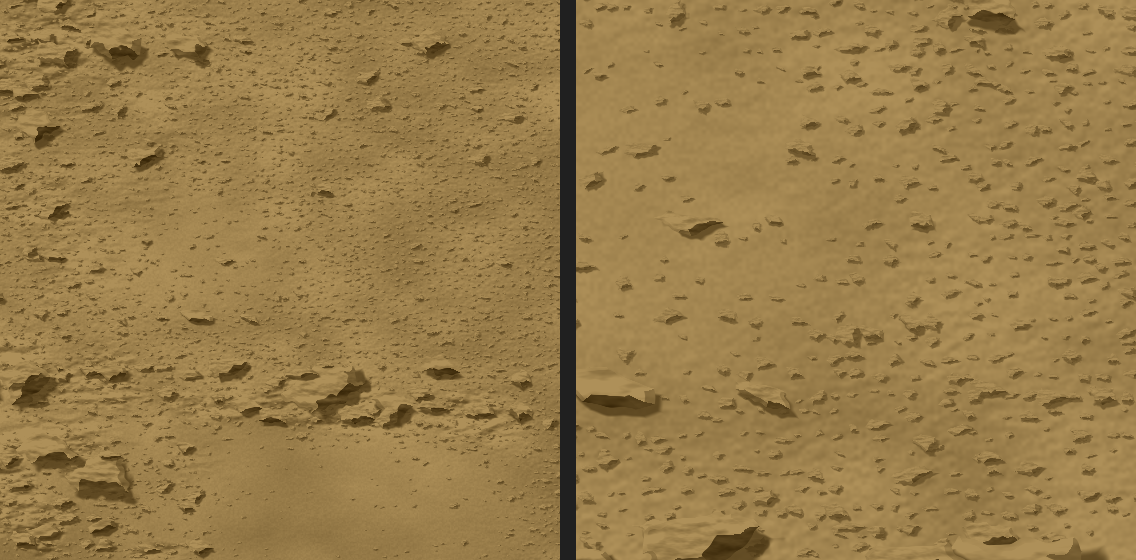
Left, the full canvas; right, a detail of the centre.
Reproduce this texture procedurally as a Shadertoy shader.

```glsl
float hash(vec2 p) {
    vec3 q = fract(p.xyx * vec3(.1031, .1030, .0973));
    q += dot(q, q.yzx + 33.33);
    return fract((q.x + q.y) * q.z);
}

float noise(vec2 p) {
    vec2 i = floor(p), f = fract(p);
    f *= f * (3. - 2. * f);
    return mix(mix(hash(i), hash(i + vec2(1, 0)), f.x),
               mix(hash(i + vec2(0, 1)), hash(i + vec2(1, 1)), f.x), f.y);
}

float fbm(vec2 p) {
    float sum = 0., amp = .5;
    for (int i = 0; i < 4; i++) {
        sum += amp * noise(p);
        p = mat2(.8, .6, -.6, .8) * p * 2.1 + 7.3;
        amp *= .5;
    }
    return sum / .94;
}

// Where bedrock breaks the surface: upper corner, long ledge, lower corner
float outcrop(vec2 p) {
    float corner = smoothstep(.36, .06, length((p - vec2(.02, .94)) * vec2(1, 1.7)));
    float ledge = smoothstep(.07, .03, abs(p.y - .34 + .1 * p.x)) * smoothstep(.96, .86, p.x);
    float foot = smoothstep(.34, .16, length((p - vec2(.13, .1)) * vec2(1, 1.7)));
    float side = .45 * smoothstep(.6, .05, p.x) * smoothstep(.3, .45, p.y);
    return max(max(corner, ledge), max(foot, side));
}

// Where smooth sand buries the pebbles
float drift(vec2 p) {
    float wave = .06 * (noise(p * 9.) - .5);
    float apron = smoothstep(.04, -.05, p.y - .29 + .1 * p.x + wave) * smoothstep(1.05, .8, p.x);
    float patchSand = smoothstep(1.3, .5, length((p - vec2(.35, .55)) * vec2(5, 9)) + wave * 6.);
    return max(apron, patchSand);
}

// Irregular polygon: x is the distance, yz the normal of the nearest side
vec3 slab(vec2 q, vec2 id) {
    vec3 best = vec3(-9, 0, 0);
    for (float k = 0.; k < 6.; k++) {
        float a = 1.0472 * (k + .8 * hash(id + k * 3.7));
        vec2 n = vec2(cos(a), sin(a));
        float d = dot(q, n) - mix(.5, 1., hash(id.yx + k * 5.1));
        if (d > best.x) best = vec3(d, n);
    }
    return best;
}

// Scatters faceted stones with cast shadows; odds are for open ground and outcrop
float stones(float tone, vec2 p, float cell, vec2 odds, float strength) {
    vec2 g = p / cell, base = floor(g), layers = vec2(4, 11);
    vec2 toLight = vec2(-.55, .83);
    float relief = fbm(g * layers) - fbm((g + toLight * .05) * layers);
    vec2 warp = vec2(noise(g * 11.), noise(g * 11. + 31.)) - .5;
    for (float y = 1.; y >= -1.; y--)
    for (float x = -1.; x <= 1.; x++) {
        vec2 id = base + vec2(x, y), center = (id + .5) * cell;
        vec2 seed = id + floor(cell * 3000.);
        float rock = outcrop(center);
        float chance = mix(odds.x, odds.y, rock) * (1. - .92 * drift(center) * (1. - rock));
        if (hash(seed + 17.) > chance) continue;

        vec2 jitter = vec2(hash(seed + 3.), hash(seed + 59.));
        float size = mix(.22, .55, pow(hash(seed + 83.), 1.4));
        float tilt = mix(-.4, .3, hash(seed + 41.));
        vec2 q = g - id - .2 - .6 * jitter;
        q = mat2(cos(tilt), -sin(tilt), sin(tilt), cos(tilt)) * q / size;
        q.y *= mix(1.3, 2.4, hash(seed + 97.));
        q += .25 * warp;
        float px = .8 / (iResolution.y * cell * size);

        float shadow = slab(q - vec2(.2, -.32), seed).x;
        tone = mix(tone, -.8 * strength, .75 * smoothstep(.06 + px, -.06 - px, shadow));

        vec3 s = slab(q, seed);
        float facing = dot(s.yz, toLight);
        float bevel = .1 + .35 * max(-facing, 0.);
        float face = facing > 0. ? .2 * facing : .85 * facing;
        float top = .13 + clamp(1.3 * relief, -.5, .12);
        float lit = mix(top, face + .7 * relief, smoothstep(-px, px, s.x + bevel));
        tone = mix(tone, lit * strength, smoothstep(px, -px, s.x));
    }
    return tone;
}

// Height of the layered rock and of the loose sand
float strata(vec2 p) {
    return fbm(vec2(p.x + .3 * p.y, p.y - .12 * p.x) * vec2(20, 52));
}

float sandHeight(vec2 p) {
    return noise(p * vec2(100, 170)) + .7 * noise(p * vec2(210, 290) + 9.);
}

void mainImage(out vec4 fragColor, in vec2 fragCoord) {
    vec2 p = fragCoord / iResolution.y;
    vec2 toLight = vec2(-.55, .83);
    float rock = outcrop(p), smoothSand = drift(p);

    // Broad dunes and fine grain
    float tone = .045 + .45 * (fbm(p * vec2(4, 6)) - .5);
    tone += .2 * (noise(p * vec2(14, 24) + 5.) - .5) * (1. - .6 * smoothSand);
    float grain = sandHeight(p) - sandHeight(p + toLight * .0025);
    tone += grain * mix(.2, .06, smoothSand);
    tone += .1 * (noise(p * 420.) - .5);

    // Layered bedrock showing through the sand
    float relief = strata(p) - strata(p + toLight * .006);
    float exposed = rock * smoothstep(.38, .55, fbm(p * 11. + 4.));
    tone += exposed * clamp(2.8 * relief, -.6, .18);

    // Gravel, pebbles, rocks and slabs
    tone = stones(tone, p, .0115, vec2(.75, .5), .62);
    tone = stones(tone, p, .021, vec2(.38, .45), .7);
    tone = stones(tone, p, .046, vec2(.1, .5), .9);
    tone = stones(tone, p, .125, vec2(.07, .85), 1.);
    tone = stones(tone, p, .074, vec2(.03, .5), 1.);

    vec3 shade = vec3(.22, .15, .03), sand = vec3(.60, .49, .29);
    fragColor = vec4(mix(shade, sand, 1. + clamp(tone, -1., .22)), 1);
}
```
